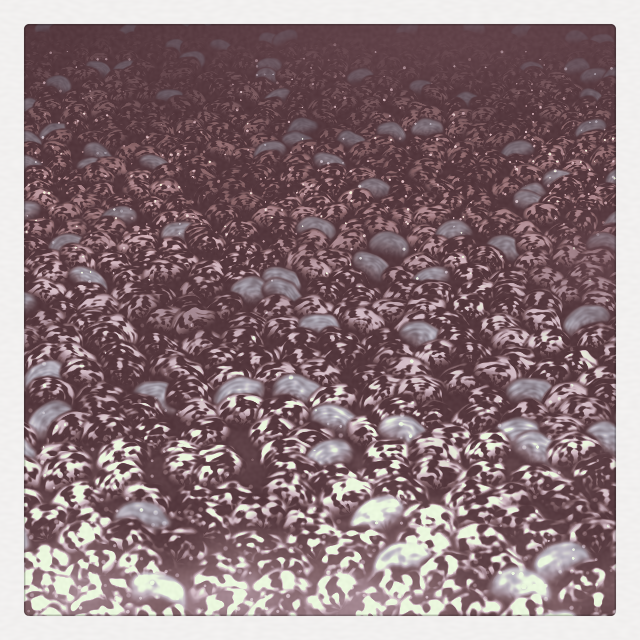
A three.js fragment shader for this texture:

```glsl
// A framed field of glossy curled tufts receding into a dark mauve distance.
// Overlapping domes are painted row by row in perspective, each combed with
// polar gradient noise, then glints, haze, and a rounded white paper border.
varying vec2 vUv;

const float TUFT_WIDTH = 0.105;  // width of the nearest tufts
const float SHRINK = 0.66;       // how much they narrow towards the top
const float ROW_STEP = 0.4;      // row spacing, in tuft widths

float hash(vec2 p) {
  vec3 q = fract(p.xyx * vec3(0.1031, 0.103, 0.0973));
  q += dot(q, q.yzx + 33.33);
  return fract((q.x + q.y) * q.z);
}

float gradientDot(vec2 cell, vec2 offset) {
  float angle = 6.2832 * hash(cell);
  return dot(vec2(cos(angle), sin(angle)), offset);
}

float gradientNoise(vec2 p) {
  vec2 i = floor(p), f = p - i, e = vec2(1.0, 0.0);
  vec2 u = f * f * f * (f * (f * 6.0 - 15.0) + 10.0);
  float low = mix(gradientDot(i, f), gradientDot(i + e, f - e), u.x);
  float high = mix(gradientDot(i + e.yx, f - e.yx), gradientDot(i + 1.0, f - 1.0), u.x);
  return 1.4 * mix(low, high, u.y);
}

float bell(vec2 p, vec2 centre, vec2 radius) {
  vec2 d = (p - centre) / radius;
  return exp(-dot(d, d));
}

float roundedBox(vec2 p, vec2 halfSize, float radius) {
  vec2 d = abs(p) - halfSize + radius;
  return length(max(d, 0.0)) + min(max(d.x, d.y), 0.0) - radius;
}

// Perspective: row index from height, and back again
float rowAt(float y) { return -log(1.0 - SHRINK * y) / (SHRINK * TUFT_WIDTH * ROW_STEP); }
float heightOf(float row) { return (1.0 - exp(-row * SHRINK * TUFT_WIDTH * ROW_STEP)) / SHRINK; }

// Tone 0..1 from shadow through mauve and pink to a greenish white
vec3 toneColour(float t) {
  vec3 c = mix(vec3(0.325, 0.215, 0.238), vec3(0.50, 0.38, 0.40), smoothstep(0.0, 0.35, t));
  c = mix(c, vec3(0.65, 0.54, 0.58), smoothstep(0.3, 0.55, t));
  c = mix(c, vec3(0.83, 0.74, 0.78), smoothstep(0.5, 0.8, t));
  return mix(c, vec3(0.92, 0.97, 0.87), smoothstep(0.78, 1.05, t));
}

// One tuft in local units: x = tone, y = coverage, z = smooth pale sheen
vec3 tuft(vec2 q, float seed, float blur) {
  float tilt = (fract(seed * 7.3) - 0.5) * 1.1;
  q = mat2(cos(tilt), -sin(tilt), sin(tilt), cos(tilt)) * q;
  float edge = length(q / vec2(0.6, 0.44));
  vec2 root = vec2(q.x, q.y + 0.28);
  float angle = atan(root.x, root.y), radius = length(root);
  float strand = gradientNoise(vec2(radius * mix(14.0, 7.0, blur), angle * 2.2) + seed * 91.0);
  float band = gradientNoise(vec2(angle * 3.0, radius * 4.0) + seed * 57.0);
  float crest = smoothstep(-0.32, 0.15, q.y) * smoothstep(1.02, 0.72, edge);
  float bias = mix(-0.12, 0.32, fract(seed * 13.7));
  float shine = crest * smoothstep(-0.15, 0.55, strand * 0.9 + band * 0.8 + bias);
  float pale = step(0.89, fract(seed * 29.1));
  float satin = crest * (0.72 + 0.3 * strand + 0.25 * band);
  float cover = 1.0 - smoothstep(0.86 - 0.2 * blur, 1.02, edge);
  return vec3(mix(shine, satin, pale), cover, pale * crest);
}

// Painted back to front so that nearer rows overlap farther ones
vec2 tuftField(vec2 p, float blur) {
  vec2 result = vec2(0.05, 0.0);
  float baseRow = floor(rowAt(p.y));
  for (int j = 3; j >= -2; j--) {
    float row = baseRow + float(j);
    float y = heightOf(row);
    float width = TUFT_WIDTH * (1.0 - SHRINK * y);
    float x = p.x / width + hash(vec2(row + 80.0, 3.0));
    for (int i = -1; i <= 1; i++) {
      vec2 id = vec2(floor(x) + float(i), row + 80.0);
      float seed = hash(id + 5.0);
      vec2 jitter = 0.5 * vec2(hash(id + 21.0), hash(id + 47.0) * 0.5) - vec2(0.25, 0.12);
      vec2 q = vec2(x - id.x - 0.5, (p.y - y) / width) - jitter;
      vec3 t = tuft(q, seed, blur);
      result = mix(result, t.xz, t.y);
    }
  }
  return result;
}

// Scattered round sparks, one at most in each grid cell
float glints(vec2 p, float count, float chance, float size) {
  vec2 id = floor(p * count), f = fract(p * count);
  vec2 centre = 0.3 + 0.4 * vec2(hash(id + 11.0), hash(id + 63.0));
  float radius = size * mix(0.5, 1.0, hash(id + 29.0));
  float spark = 1.0 - smoothstep(radius * 0.4, radius, length(f - centre));
  return spark * step(hash(id + 83.0), chance) * mix(0.4, 1.0, hash(id + 7.0));
}

vec3 scene(vec2 p) {
  float near = smoothstep(0.42, 0.0, p.y);
  float cluster = gradientNoise(p * vec2(6.0, 9.0) + 4.0);
  vec2 field = tuftField(p + 0.004 * gradientNoise(p * 30.0), near);

  // Light grows towards the viewer and fades on the right
  float gain = 1.35 * pow(max(1.0 - p.y, 0.0), 0.8) * (1.0 + 0.45 * cluster);
  gain *= 1.0 - 0.3 * bell(p, vec2(1.0, 0.22), vec2(0.16, 0.2));
  float tone = field.x * gain + 0.2 * near * (0.7 + cluster);
  tone += 0.28 * bell(p, vec2(0.3, 0.03), vec2(0.32, 0.08));
  tone += 0.18 * bell(p, vec2(0.58, 0.03), vec2(0.2, 0.06));
  float far = smoothstep(0.5, 0.72, p.y) * smoothstep(1.0, 0.78, p.y);
  tone += glints(p, 75.0, 0.22 * far * (1.0 + 2.0 * cluster), 0.28) * 0.7;
  tone += glints(p + 0.37, 42.0, 0.1 * far, 0.16) * 0.8;
  tone += glints(p, 48.0, 0.35 * smoothstep(0.6, 0.2, p.y), 0.27) * 0.45;

  vec3 colour = toneColour(tone);
  colour += vec3(0.03, -0.01, -0.025) * far * smoothstep(0.1, 0.5, tone);
  vec3 cool = mix(vec3(0.37, 0.32, 0.36), vec3(0.77, 0.80, 0.85), clamp(tone, 0.0, 1.0));
  colour = mix(colour, cool, 0.75 * field.y * smoothstep(1.1, 0.7, tone));

  // Faded haze and fine surface grain
  float haze = bell(p, vec2(0.72, 0.98), vec2(0.5, 0.09)) + bell(p, vec2(0.98, 0.6), vec2(0.09, 0.07));
  colour = mix(colour, vec3(0.43, 0.30, 0.33), 0.5 * min(haze, 1.0));
  return colour + 0.018 * gradientNoise(p * 130.0);
}

void main() {
  float border = roundedBox(vUv - 0.5, vec2(0.4625), 0.008);
  vec3 paper = vec3(0.947, 0.941, 0.938) + 0.012 * gradientNoise(vUv * vec2(60.0, 150.0));
  vec3 inside = scene(clamp((vUv - 0.0375) / 0.925, 0.0, 1.0));
  inside *= 1.0 - 0.28 * smoothstep(-0.004, 0.0, border);
  gl_FragColor = vec4(mix(inside, paper, smoothstep(-0.001, 0.001, border)), 1.0);
}
```
